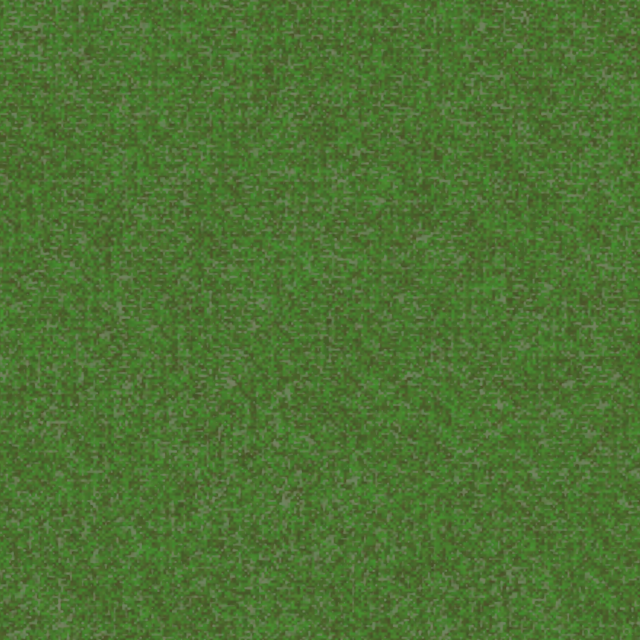
Reproduce this texture procedurally as a WebGL 2 fragment shader.

```glsl
#version 300 es
precision highp float;

#define GRAIN_CELLS 220.0
#define CLUMP_CELLS 85.0
#define PATCH_CELLS 24.0
#define GREEN_SWING 0.24
#define PALE_START 0.45
#define PALE_FULL 1.05
#define BASE_COLOR vec3(0.282, 0.442, 0.172)
#define PALE_COLOR vec3(0.450, 0.515, 0.380)

uniform vec2 u_resolution;
out vec4 fragColor;

float hash(vec2 p) {
    return fract(sin(dot(p, vec2(127.1, 311.7))) * 43758.5453);
}

// Smoothly interpolated lattice noise, 0 to 1
float valueNoise(vec2 p) {
    vec2 cell = floor(p);
    vec2 f = fract(p);
    vec2 blend = f * f * (3.0 - 2.0 * f);
    float bottom = mix(hash(cell), hash(cell + vec2(1.0, 0.0)), blend.x);
    float top = mix(hash(cell + vec2(0.0, 1.0)), hash(cell + vec2(1.0, 1.0)), blend.x);
    return mix(bottom, top, blend.y);
}

// Fine grain with weaker clumps and broad patches, centred on zero
float turfNoise(vec2 uv, vec2 offset) {
    float grain = valueNoise(uv * GRAIN_CELLS + offset) - 0.5;
    float clump = valueNoise(uv * CLUMP_CELLS + offset * 1.7) - 0.5;
    float mottle = valueNoise(uv * PATCH_CELLS + offset * 2.3) - 0.5;
    return 0.86 * grain + 0.28 * clump + 0.13 * mottle;
}

void main() {
    vec2 uv = gl_FragCoord.xy / min(u_resolution.x, u_resolution.y);

    // Dark to vivid green blades
    float vividness = turfNoise(uv, vec2(17.3, 41.9));
    vec3 color = BASE_COLOR + vec3(0.01, 1.0, 0.12) * GREEN_SWING * vividness;

    // Pale dry flecks
    float dryness = 0.5 + turfNoise(uv, vec2(253.6, 118.2));
    color = mix(color, PALE_COLOR, smoothstep(PALE_START, PALE_FULL, dryness));

    // Slight warm and cool tint between grains
    float warmth = valueNoise(uv * GRAIN_CELLS + vec2(391.4, 287.7)) - 0.5;
    color += vec3(0.06, -0.02, 0.01) * warmth;

    fragColor = vec4(color, 1.0);
}
```
